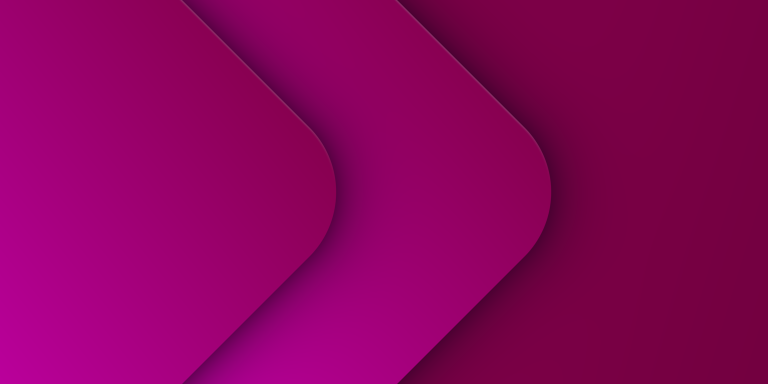
This background is drawn by a Shadertoy shader. Its source:

```glsl
const vec3 BRIGHT = vec3(0.73, 0.00, 0.61);
const vec3 DEEP = vec3(0.51, 0.00, 0.28);
const vec3 BACKDROP = vec3(0.49, 0.00, 0.28);
const vec3 BACKDROP_EDGE = vec3(0.45, 0.00, 0.25);
const vec3 SHADOW = vec3(0.16, 0.01, 0.14);
const vec3 RIM = vec3(0.56, 0.30, 0.46);

const int PANELS = 2;
const float FIRST_APEX = 0.974;       // where the straight sides would meet
const float PANEL_STEP = 0.560;
const float CORNER_RADIUS = 0.238;
const vec2 GRADIENT_AXIS = vec2(0.68, 0.54);
const float SHADOW_REACH = 0.062;
const float SHADOW_STRENGTH = 0.60;
const float RIM_WIDTH = 0.0045;
const float RIM_STRENGTH = 0.65;
const float CREASE_WIDTH = 0.005;
const float CREASE_STRENGTH = 0.55;

// Signed distance to a right-angled wedge pointing right, with a round tip
float wedgeDistance(vec2 p, float radius) {
    vec2 sides = vec2(p.x + p.y, p.x - p.y) * 0.70711 + radius;
    return length(max(sides, 0.0)) + min(max(sides.x, sides.y), 0.0) - radius;
}

vec3 backdrop(vec2 p) {
    float lowerRight = smoothstep(1.4, 2.4, p.x + 0.3 * (1.0 - p.y));
    return mix(BACKDROP, BACKDROP_EDGE, lowerRight);
}

vec3 addPanel(vec3 color, vec2 p, float offset, float pixel) {
    vec2 local = p - vec2(offset, 0.0);
    float d = wedgeDistance(local - vec2(FIRST_APEX, 0.5), CORNER_RADIUS);
    float outside = max(d, 0.0);

    // Soft shadow, with a tight crease below the lower side
    float shadow = SHADOW_STRENGTH * exp(-outside / SHADOW_REACH);
    float lower = 1.0 - smoothstep(0.25, 0.50, p.y);
    float crease = CREASE_STRENGTH * lower
        * (1.0 - smoothstep(0.0, CREASE_WIDTH + pixel, outside));
    color = mix(color, SHADOW, max(shadow, crease));

    // Diagonal gradient, with a pale rim along the upper side
    float blend = clamp(dot(local, GRADIENT_AXIS), 0.0, 1.0);
    vec3 face = mix(BRIGHT, DEEP, blend);
    float upper = smoothstep(0.50, 0.72, p.y);
    float rim = 1.0 - smoothstep(0.0, RIM_WIDTH + pixel, abs(d));
    face = mix(face, RIM, RIM_STRENGTH * upper * rim);

    float coverage = 1.0 - smoothstep(-0.7 * pixel, 0.7 * pixel, d);
    return mix(color, face, coverage);
}

void mainImage(out vec4 fragColor, in vec2 fragCoord) {
    float pixel = 1.0 / iResolution.y;
    vec2 p = fragCoord * pixel;
    vec3 color = backdrop(p);

    // Stack the panels from right to left
    for (int i = PANELS - 1; i >= 0; i--) {
        color = addPanel(color, p, float(i) * PANEL_STEP, pixel);
    }
    fragColor = vec4(color, 1.0);
}
```
